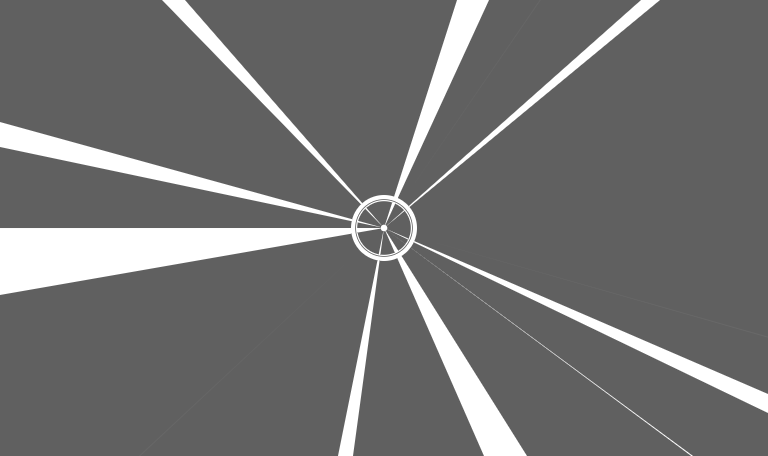
Reproduce this background procedurally as a Shadertoy shader.

```glsl
const vec3 GREY = vec3(0.378);
const vec3 WHITE = vec3(1.0);

// Each ray: direction angle, half of its opening angle
const vec2 RAYS[9] = vec2[9](
    vec2(-0.4285, 0.0205), vec2(-0.637, 0.0014), vec2(-1.084, 0.0735),
    vec2(-1.738, 0.032), vec2(-3.0552, 0.0863), vec2(2.903, 0.0307),
    vec2(2.3157, 0.0272), vec2(1.2, 0.0609), vec2(0.708, 0.0176));

// Directions of the barely visible hairlines
const vec3 HAIRLINES = vec3(0.97, -2.391, -0.277);

// Share of a pixel covered by a strip of the given half width
float stripCoverage(float offset, float halfWidth, float pixel) {
    float low = max(offset - 0.5 * pixel, -halfWidth);
    float high = min(offset + 0.5 * pixel, halfWidth);
    return clamp((high - low) / pixel, 0.0, 1.0);
}

// Wedge widening outward from the centre
float wedge(vec2 p, vec2 ray, float pixel) {
    vec2 dir = vec2(cos(ray.x), sin(ray.x));
    float along = dot(p, dir);
    float across = dir.x * p.y - dir.y * p.x;
    return along > 0.0 ? stripCoverage(across, along * tan(ray.y), pixel) : 0.0;
}

float band(float radius, float inner, float outer, float pixel) {
    return stripCoverage(radius - 0.5 * (inner + outer), 0.5 * (outer - inner), pixel);
}

void mainImage(out vec4 fragColor, in vec2 fragCoord) {
    vec2 p = (2.0 * fragCoord - iResolution.xy) / iResolution.y;
    float pixel = 2.0 / iResolution.y;
    float radius = length(p);

    // Faint hairlines
    vec3 color = GREY;
    for (int i = 0; i < 3; i++) {
        float hair = wedge(p, vec2(HAIRLINES[i], 0.0012), pixel);
        color += 0.03 * hair * smoothstep(0.2, 0.4, radius);
    }

    // White rays
    float white = 0.0;
    for (int i = 0; i < 9; i++) {
        white = max(white, wedge(p, RAYS[i], pixel));
    }

    // Hub: two rings parted by a thin groove, and a centre dot
    white = max(white, band(radius, 0.1175, 0.1447, pixel));
    white *= 1.0 - band(radius, 0.1228, 0.1263, pixel);
    white = max(white, clamp(0.5 + (0.0145 - radius) / pixel, 0.0, 1.0));

    fragColor = vec4(mix(color, WHITE, white), 1.0);
}
```
